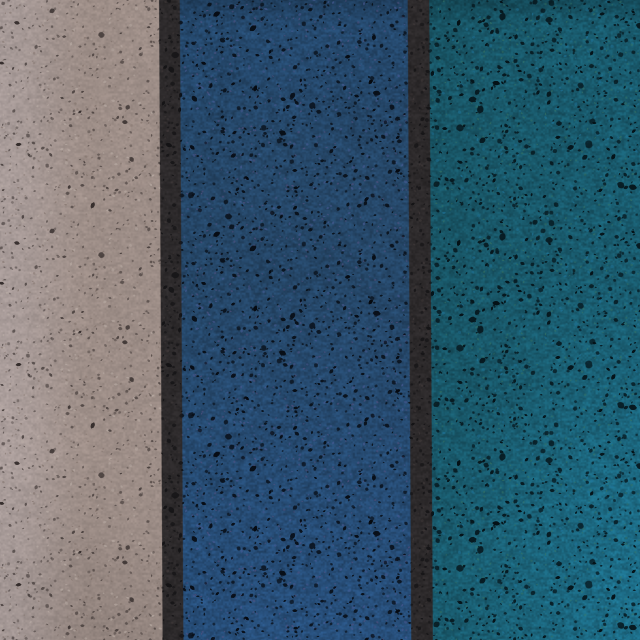
This texture is drawn by a Shadertoy shader. Its source:

```glsl
vec3 hash3(vec2 cell, float seed) {
    uvec3 v = uvec3(ivec3(vec3(cell, seed)) + 4096) * 1664525u + 1013904223u;
    v.x += v.y * v.z; v.y += v.z * v.x; v.z += v.x * v.y;
    v ^= v >> 16u;
    v.x += v.y * v.z; v.y += v.z * v.x; v.z += v.x * v.y;
    return vec3(v & 65535u) / 65535.0;
}

float valueNoise(vec2 p, float seed) {
    vec2 cell = floor(p), f = fract(p);
    f = f * f * (3.0 - 2.0 * f);
    float low = mix(hash3(cell, seed).x, hash3(cell + vec2(1, 0), seed).x, f.x);
    float high = mix(hash3(cell + vec2(0, 1), seed).x, hash3(cell + 1.0, seed).x, f.x);
    return mix(low, high, f.y);
}

// Rounded angular chips on a jittered grid that repeats vertically
float chips(vec2 p, float rows, float share, float radius, float seed) {
    float period = 0.344;
    vec2 grid = p * rows / period, base = floor(grid);
    float soft = max(0.0013, 0.7 / iResolution.y), mask = 0.0;
    for (int j = -1; j <= 1; j++)
    for (int i = -1; i <= 1; i++) {
        vec2 cell = base + vec2(i, j);
        vec2 key = vec2(cell.x, mod(cell.y, rows));
        vec3 place = hash3(key, seed), form = hash3(key, seed + 50.0);
        float cluster = 0.4 + 1.2 * hash3(floor(key / 3.0), seed + 90.0).x;
        if (place.z > share * cluster) continue;
        vec2 d = (grid - cell - place.xy) * period / rows;
        float turn = (form.x - 0.35) * 2.4;
        d = mat2(cos(turn), -sin(turn), sin(turn), cos(turn)) * d;
        d.y *= 1.0 + form.y * 0.8;
        float edge = max(length(d), abs(d.x) * 0.8 + abs(d.y + d.x * 0.3) * 0.6);
        float size = radius * (0.65 + 0.6 * form.z);
        mask = max(mask, (1.0 - smoothstep(-soft, soft, edge - size)) * (0.7 + 0.3 * form.y));
    }
    return mask;
}

float stepAt(float x, float edge) {
    float blur = max(0.0012, 0.8 / iResolution.x);
    return smoothstep(edge - blur, edge + blur, x);
}

void mainImage(out vec4 fragColor, in vec2 fragCoord) {
    vec2 uv = fragCoord / iResolution.xy;
    float x = uv.x - 0.0056 * (1.0 - uv.y);   // seams lean slightly

    // Panel and divider coverage
    float stone = 1.0 - stepAt(x, 0.2485);
    float blue = stepAt(x, 0.2810) - stepAt(x, 0.6370);
    float teal = stepAt(x, 0.6708);
    float divider = 1.0 - stone - blue - teal;

    // Broad lighting on each panel
    float lower = 1.0 - smoothstep(0.0, 0.65, uv.y);
    float across = smoothstep(0.67, 1.0, uv.x);
    vec3 stoneColor = mix(vec3(0.66, 0.61, 0.60), vec3(0.61, 0.55, 0.525), smoothstep(0.0, 0.15, uv.x));
    stoneColor *= 1.0 - 0.04 * smoothstep(0.3, 0.0, uv.y);
    vec3 blueColor = mix(vec3(0.145, 0.275, 0.405), vec3(0.152, 0.305, 0.475), lower);
    blueColor = mix(blueColor, vec3(0.145, 0.290, 0.440), 0.7 * smoothstep(0.72, 0.95, uv.y));
    vec3 tealColor = mix(vec3(0.095, 0.335, 0.400), vec3(0.102, 0.385, 0.470), 0.5 * across + 0.5 * lower);
    tealColor += vec3(0.01, 0.04, 0.06) * across * lower;
    vec3 dividerColor = vec3(0.175, 0.163, 0.168);
    vec3 color = stone * stoneColor + blue * blueColor + teal * tealColor + divider * dividerColor;
    color *= 1.0 - 0.16 * smoothstep(0.96, 1.0, uv.y) * (blue + teal);

    // Cloudy mottling and fine wavy grain
    float cloud = valueNoise(uv * vec2(9, 7), 3.0) + 0.5 * valueNoise(uv * 24.0, 4.0) - 0.75;
    float grain = valueNoise(uv * vec2(150, 270), 5.0) + valueNoise(uv * 340.0, 6.0) - 1.0;
    color *= 1.0 + 0.04 * cloud + (0.21 - 0.13 * stone) * grain;

    // Pale and tinted flecks
    float paleFlecks = chips(uv, 24.0, 0.22, 0.0022, 11.0);
    float tintFlecks = chips(uv, 32.0, 0.22, 0.0017, 12.0);
    vec3 paleColor = stone * vec3(0.74, 0.69, 0.66) + blue * vec3(0.30, 0.36, 0.60)
        + teal * vec3(0.12, 0.46, 0.62) + divider * vec3(0.27, 0.24, 0.24);
    vec3 tintColor = stone * vec3(0.48, 0.42, 0.39) + blue * vec3(0.36, 0.32, 0.52)
        + teal * vec3(0.22, 0.46, 0.38) + divider * vec3(0.24, 0.21, 0.21);
    color = mix(color, paleColor, paleFlecks * 0.6);
    color = mix(color, tintColor, tintFlecks * 0.6);

    // Dark chips, sparser and browner on the pale panel
    float scale = 1.0 - 0.2 * stone;
    float large = chips(uv, 13.0, 0.20 - 0.10 * stone, 0.0050 * scale, 21.0);
    float medium = chips(uv, 22.0, 0.36 - 0.14 * stone, 0.0033 * scale, 22.0);
    float small = chips(uv, 35.0, 0.36 - 0.12 * stone, 0.0020, 23.0);
    vec3 chipColor = stone * vec3(0.20, 0.17, 0.165) + blue * vec3(0.02, 0.035, 0.06)
        + teal * vec3(0.015, 0.06, 0.08) + divider * vec3(0.075, 0.072, 0.08);
    float dark = max(large, max(medium * (0.95 - 0.2 * stone), small * (0.85 - 0.3 * stone)));
    color = mix(color, chipColor, dark);

    fragColor = vec4(clamp(color, 0.0, 1.0), 1.0);
}
```
